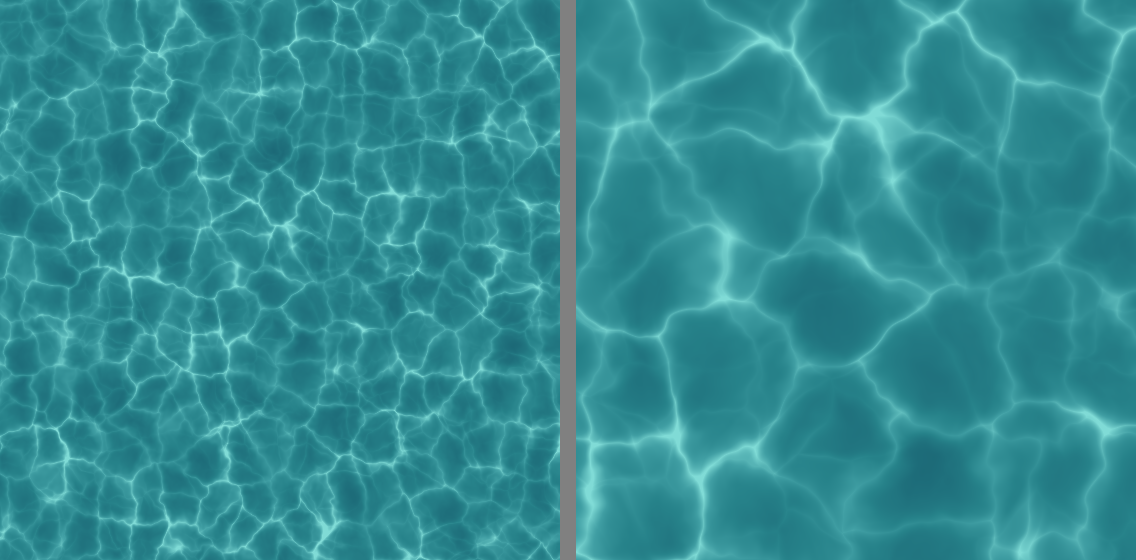
Left, the full canvas; right, a detail of the centre.
Give the GLSL for this texture, as a WebGL 2 fragment shader.

```glsl
#version 300 es
precision highp float;
// Sunlit pool water: a bright caustic web over teal depth.
// Three warped cellular layers give the light lines and their knots,
// gradient noise varies their strength and shades the water between.

uniform vec2 u_resolution;
out vec4 outColor;

vec2 hash22(vec2 p) {
    vec3 q = fract(p.xyx * vec3(0.1031, 0.1030, 0.0973));
    q += dot(q, q.yzx + 33.33);
    return fract((q.xx + q.yz) * q.zy);
}

vec2 randomDirection(vec2 cell) {
    float angle = 6.2832 * hash22(cell + 71.0).x;
    return vec2(cos(angle), sin(angle));
}

// Gradient noise, roughly -0.6 to 0.6.
float gradientNoise(vec2 p) {
    vec2 i = floor(p);
    vec2 f = p - i;
    vec2 u = f * f * f * (f * (f * 6.0 - 15.0) + 10.0);
    vec2 e = vec2(1.0, 0.0);
    float a = dot(randomDirection(i), f);
    float b = dot(randomDirection(i + e.xy), f - e.xy);
    float c = dot(randomDirection(i + e.yx), f - e.yx);
    float d = dot(randomDirection(i + e.xx), f - e.xx);
    return mix(mix(a, b, u.x), mix(c, d, u.x), u.y);
}

float fbm(vec2 p) {
    float sum = 0.0;
    float amplitude = 1.0;
    for (int octave = 0; octave < 3; octave++) {
        sum += amplitude * gradientNoise(p);
        p = p * 2.03 + 17.3;
        amplitude *= 0.5;
    }
    return sum;
}

vec2 warp(vec2 p, float frequency, float amount) {
    vec2 q = p * frequency;
    return p + amount * vec2(fbm(q + 5.2), fbm(q + 41.7));
}

// Cellular gaps: x falls to zero on cell borders, y where three cells meet.
vec2 cellGaps(vec2 p, vec2 jitter, float stretch) {
    vec2 home = floor(p);
    vec3 nearest = vec3(9.0);
    for (int y = -1; y <= 1; y++) {
        for (int x = -2; x <= 2; x++) {
            vec2 cell = home + vec2(x, y);
            vec2 seed = cell + 0.5 + jitter * (hash22(cell) - 0.5);
            float d = length((seed - p) * vec2(1.0, stretch));
            if (d < nearest.x) nearest = vec3(d, nearest.xy);
            else if (d < nearest.y) nearest = vec3(nearest.x, d, nearest.y);
            else nearest.z = min(nearest.z, d);
        }
    }
    return nearest.yz - nearest.x;
}

float glow(float gap, float width) {
    return exp(-gap / width);
}

// Smooth patches, 0 to 1, that fade lines in and out.
float patches(vec2 p) {
    return smoothstep(-0.35, 0.4, gradientNoise(p));
}

vec3 waterColor(float light) {
    vec3 deep = vec3(0.10, 0.39, 0.45);
    vec3 teal = vec3(0.15, 0.51, 0.54);
    vec3 aqua = vec3(0.25, 0.62, 0.64);
    vec3 glint = vec3(0.50, 0.86, 0.84);
    vec3 color = mix(deep, teal, clamp(light / 0.33, 0.0, 1.0));
    color = mix(color, aqua, clamp((light - 0.33) / 0.29, 0.0, 1.0));
    return mix(color, glint, clamp((light - 0.62) / 0.38, 0.0, 1.0));
}

void main() {
    vec2 p = gl_FragCoord.xy / u_resolution.y;
    vec2 rippled = warp(warp(p, 5.0, 0.018), 21.0, 0.014);

    // Main web: wavering upright columns crossed by short rungs.
    vec2 web = cellGaps(rippled * vec2(17.0, 12.0), vec2(0.65, 0.85), 1.3);
    float webStrength = 0.35 + 0.65 * patches(p * vec2(9.0, 7.0));

    // Broad web leaning to the left as it rises.
    vec2 leaning = vec2(rippled.x + 0.35 * rippled.y, rippled.y);
    vec2 broad = cellGaps(leaning * vec2(10.0, 7.5) + 30.0, vec2(0.85), 1.2);
    float broadStrength = patches(p * 7.0 + 13.0);

    // Fine flat ripples in scattered patches.
    vec2 fine = cellGaps(rippled * vec2(20.0, 31.0) + 60.0, vec2(0.85), 0.75);
    float fineStrength = patches(p * vec2(8.0, 11.0) + 29.0);

    // Uneven depth, then soft halos, lines and bright knots.
    float light = 0.17 + 0.26 * gradientNoise(p * vec2(15.0, 9.0) + 3.0);
    light += 0.07 * fbm(rippled * vec2(42.0, 30.0));
    light += 0.19 * glow(web.x, 0.40);
    light += 0.38 * webStrength * glow(web.x, 0.13);
    light += 0.27 * broadStrength * glow(broad.x, 0.09);
    light += 0.17 * fineStrength * glow(fine.x, 0.17);
    light += 0.28 * webStrength * glow(web.y, 0.15);
    light += 0.22 * broadStrength * glow(broad.y, 0.12);

    outColor = vec4(waterColor(light), 1.0);
}
```
